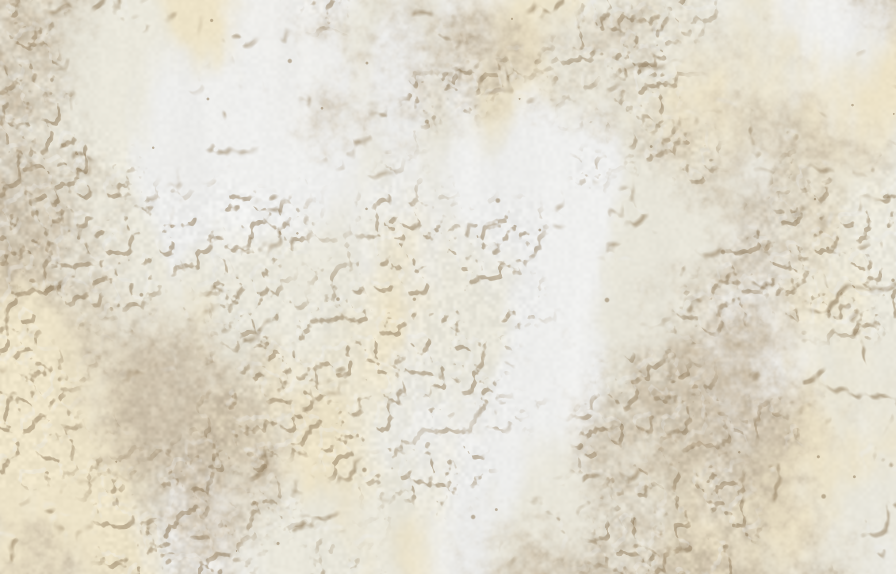
This texture is drawn by a Shadertoy shader. Its source:

```glsl
const vec3 PLASTER = vec3(0.912, 0.902, 0.855);
const vec3 OCHRE   = vec3(0.930, 0.888, 0.775);
const vec3 LIME    = vec3(0.935, 0.937, 0.935);
const vec3 STAIN   = vec3(0.785, 0.735, 0.650);
const vec3 CRACK   = vec3(0.600, 0.520, 0.400);

const float STAIN_SCALE = 3.1;    // features per canvas height
const float PATCH_SCALE = 4.5;
const float FLAKE_SCALE = 21.0;
const float CRUST_SCALE = 42.0;
const float GRAIN_SCALE = 150.0;
const float PIT_SCALE   = 13.0;
const float PIT_SHARE   = 0.14;
const float GRAIN_DEPTH = 0.035;
const float STREAK_DEPTH = 0.035;
const vec2  LIGHT_STEP  = vec2(-0.0025, 0.0035);

float hash(vec2 p) {
    vec3 q = fract(p.xyx * 0.1031);
    q += dot(q, q.yzx + 33.33);
    return fract((q.x + q.y) * q.z);
}

float noise(vec2 p) {
    vec2 i = floor(p), f = fract(p);
    f = f * f * (3.0 - 2.0 * f);
    return mix(mix(hash(i), hash(i + vec2(1, 0)), f.x),
               mix(hash(i + vec2(0, 1)), hash(i + vec2(1, 1)), f.x), f.y);
}

float fbm(vec2 p, int octaves) {
    const mat2 turn = mat2(1.6, 1.2, -1.2, 1.6);
    float sum = 0.0, total = 0.0, amp = 0.5;
    for (int i = 0; i < octaves; i++) {
        sum += amp * noise(p);
        total += amp;
        p = turn * p + 17.3;
        amp *= 0.5;
    }
    return sum / total;
}

// Height of a flaking layer: flat plates with steep, ragged rims
float flakes(vec2 p, float scale) {
    return smoothstep(0.50, 0.60, fbm(p * scale + 61.0, 3));
}

// Slope towards the light: positive in shade, negative on lit rims
float relief(vec2 p, float scale) {
    return flakes(p + LIGHT_STEP, scale) - flakes(p - LIGHT_STEP, scale);
}

// Sparse round pits, one candidate per grid cell
float pits(vec2 p) {
    vec2 cell = floor(p * PIT_SCALE);
    vec2 centre = 0.2 + 0.6 * vec2(hash(cell + 5.0), hash(cell + 29.0));
    float radius = mix(0.02, 0.055, hash(cell + 47.0));
    float d = length(fract(p * PIT_SCALE) - centre);
    float present = step(hash(cell + 83.0), PIT_SHARE);
    return present * (1.0 - smoothstep(radius * 0.5, radius * 1.4, d));
}

void mainImage(out vec4 fragColor, in vec2 fragCoord) {
    vec2 p = fragCoord / iResolution.y;
    float grain = noise(p * GRAIN_SCALE);
    float speckle = fbm(p * 60.0 + 7.0, 3);

    // Washes of ochre and lime, drawn out downwards
    vec2 wash = p * PATCH_SCALE * vec2(1.25, 0.8);
    float ochre = smoothstep(0.44, 0.72, fbm(wash + 11.0, 5));
    float lime = smoothstep(0.45, 0.68, fbm(wash * vec2(1.1, 0.8) + 37.0, 5));
    vec3 col = mix(PLASTER, OCHRE, 0.9 * ochre);
    col = mix(col, LIME, 0.9 * lime);

    // Broad stains broken up by fine speckle
    float damp = fbm(p * STAIN_SCALE * vec2(1.0, 1.1) + 23.0, 6);
    float stain = smoothstep(0.43, 0.77, damp + 0.16 * (speckle - 0.5));
    col = mix(col, STAIN, stain * (0.75 + 0.5 * (speckle - 0.3)));

    // Faint vertical runs
    float runs = fbm(p * vec2(26.0, 3.0) + 3.0, 4);
    col += STREAK_DEPTH * (runs - 0.5);

    // Loose flakes everywhere in groups, dense crust in a few clusters
    float group = smoothstep(0.46, 0.62, fbm(p * 8.0 + 71.0, 4));
    float cluster = smoothstep(0.54, 0.68, fbm(p * 3.6 + 97.0, 4) + 0.15 * stain);
    float broken = smoothstep(0.40, 0.65, noise(p * 34.0 + 13.0));
    float loose = relief(p, FLAKE_SCALE) * group * broken;
    float crust = relief(p, CRUST_SCALE) * cluster;
    float shade = 0.60 * max(loose, 0.0) + 0.55 * max(crust, 0.0);
    float shine = 0.35 * max(-loose, 0.0) + 0.30 * max(-crust, 0.0);
    col = mix(col, CRACK, clamp(shade, 0.0, 0.75));
    col = mix(col, LIME, clamp(shine, 0.0, 0.5));
    col = mix(col, CRACK, 0.6 * pits(p));

    // Fine grain, rougher in stains and crust
    col += GRAIN_DEPTH * (grain - 0.5) * (0.6 + 1.2 * stain + cluster);

    fragColor = vec4(clamp(col, 0.0, 1.0), 1.0);
}
```
